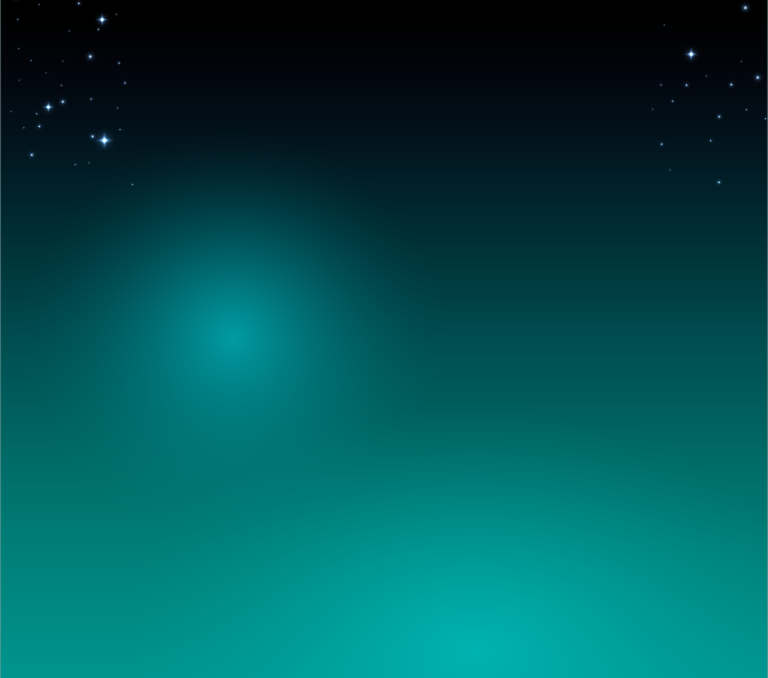
A Shadertoy shader for this background:

```glsl
// Draws a teal night sky with two soft glows and star clusters in the upper corners.

const vec3 STAR_BLUE = vec3(0.40, 0.65, 0.95);
const vec3 STAR_WHITE = vec3(0.88, 0.97, 1.0);

vec2 hash2(vec2 p) {
    vec3 q = fract(p.xyx * vec3(0.1031, 0.1030, 0.0973));
    q += dot(q, q.yzx + 33.33);
    return fract((q.xx + q.yz) * q.zy);
}

// Blends towards the next gradient stop between two depths.
vec3 addStop(vec3 color, vec3 next, float depth, float start, float end) {
    return mix(color, next, clamp((depth - start) / (end - start), 0.0, 1.0));
}

vec3 skyGradient(float depth) {
    vec3 color = vec3(0.0);
    color = addStop(color, vec3(0.010, 0.025, 0.055), depth, 0.03, 0.12);
    color = addStop(color, vec3(0.008, 0.085, 0.120), depth, 0.12, 0.22);
    color = addStop(color, vec3(0.0, 0.160, 0.190), depth, 0.22, 0.32);
    color = addStop(color, vec3(0.0, 0.300, 0.310), depth, 0.32, 0.50);
    color = addStop(color, vec3(0.0, 0.400, 0.390), depth, 0.50, 0.65);
    color = addStop(color, vec3(0.0, 0.490, 0.465), depth, 0.65, 0.80);
    return addStop(color, vec3(0.0, 0.580, 0.555), depth, 0.80, 1.00);
}

// Elliptical glow with a pointed centre and a soft rim.
float glow(vec2 p, vec2 center, vec2 radius, float falloff) {
    return pow(max(1.0 - length((p - center) / radius), 0.0), falloff);
}

// Round core with a faint blue halo.
vec3 dotStar(vec2 offset, float size, float pixel) {
    float d = length(offset);
    float core = exp(-pow(d / max(size, 0.6 * pixel), 2.0));
    float halo = exp(-pow(d / (2.5 * size), 2.0));
    return STAR_WHITE * core * 0.65 + STAR_BLUE * halo * 0.3;
}

// Dot star with four tapered rays.
vec3 sparkle(vec2 offset, float size, float pixel) {
    vec2 a = abs(offset);
    float width = max(size * 0.13, 0.6 * pixel);
    vec2 across = exp(-pow(a.yx / width, vec2(2.0)));
    vec2 along = pow(max(1.0 - a / size, 0.0), vec2(1.6));
    float rays = dot(across, along);
    return dotStar(offset, size * 0.24, pixel) + STAR_BLUE * rays * 0.8;
}

// Probability of a star at a position: two corner clusters, thinner below.
float clusterDensity(vec2 p, float aspect) {
    float left = 1.0 - smoothstep(0.18, 0.21, p.x);
    float right = smoothstep(0.81, 0.85, p.x / aspect);
    float fade = smoothstep(0.64, 0.86, p.y);
    return (left + right * 0.8) * fade;
}

// Jittered cellular star field.
vec3 starField(vec2 p, float aspect, float pixel) {
    const float CELL = 0.041;
    vec2 home = floor(p / CELL);
    vec3 light = vec3(0.0);
    for (int y = -1; y <= 1; y++) {
        for (int x = -1; x <= 1; x++) {
            vec2 id = home + vec2(x, y);
            vec2 position = (id + 0.1 + 0.8 * hash2(id + 17.0)) * CELL;
            vec2 traits = hash2(id + 71.0);
            float present = step(traits.x, 0.9 * clusterDensity(position, aspect));
            float size = mix(0.0008, 0.0022, pow(traits.y, 4.0));
            float power = mix(0.35, 1.1, traits.y);
            light += present * power * dotStar(p - position, size, pixel);
        }
    }
    return light;
}

void mainImage(out vec4 fragColor, in vec2 fragCoord) {
    float pixel = 1.0 / iResolution.y;
    float aspect = iResolution.x * pixel;
    vec2 p = fragCoord * pixel;

    // Sky and glows
    vec3 color = skyGradient(1.0 - p.y);
    float upperGlow = glow(p, vec2(0.303 * aspect, 0.501), vec2(0.32), 1.8);
    float lowerGlow = glow(p, vec2(0.618 * aspect, 0.04), vec2(0.54, 0.37), 1.5);
    color = mix(color, vec3(0.0, 0.61, 0.64), upperGlow);
    color = mix(color, vec3(0.0, 0.70, 0.69), lowerGlow);

    // Small stars and the brightest sparkles
    color += starField(p, aspect, pixel);
    color += sparkle(p - vec2(0.133 * aspect, 0.971), 0.011, pixel);
    color += sparkle(p - vec2(0.063 * aspect, 0.842), 0.010, pixel);
    color += sparkle(p - vec2(0.136 * aspect, 0.793), 0.015, pixel);
    color += sparkle(p - vec2(0.900 * aspect, 0.920), 0.012, pixel);

    // Pale hairline along both sides
    float side = min(p.x, aspect - p.x);
    float hairline = 1.0 - smoothstep(0.001, 0.001 + pixel, side);
    color = mix(color, vec3(0.55, 0.65, 0.65), hairline * 0.45);

    fragColor = vec4(clamp(color, 0.0, 1.0), 1.0);
}
```
